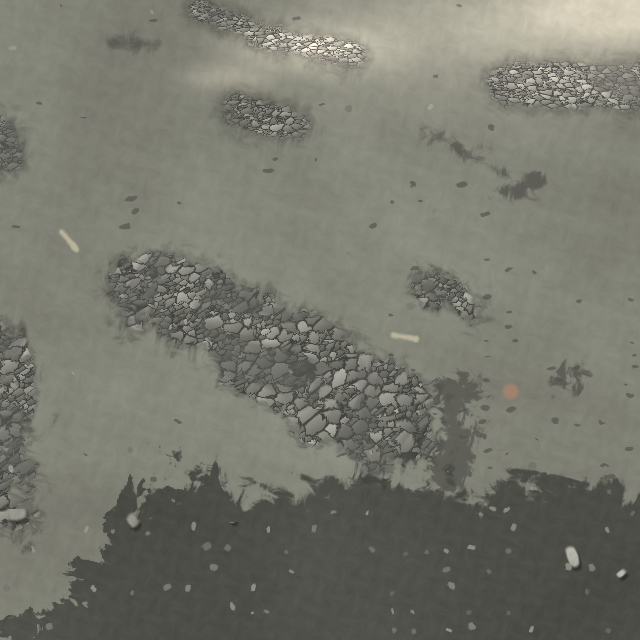
Write a three.js fragment shader that draws this texture.

```glsl
// Worn asphalt with broken rubble patches, a dark wet foreground and patchy sunlight.
#define ASPHALT_DARK vec3(0.455, 0.455, 0.415)
#define ASPHALT_PALE vec3(0.555, 0.56, 0.51)
#define WET_COLOR vec3(0.315, 0.315, 0.295)
#define GAP_COLOR vec3(0.25, 0.25, 0.235)
#define STONE_COLOR vec3(0.64, 0.64, 0.60)
#define SUN_GAIN vec3(1.66, 1.60, 1.58)
#define STONE_DENSITY 52.0
#define HORIZON 1.6
#define EDGE_SOFTNESS 0.008
#define GRAIN 0.018

varying vec2 vUv;

vec2 hash2(vec2 p) {
  return fract(sin(vec2(dot(p, vec2(127.1, 311.7)), dot(p, vec2(269.5, 183.3)))) * 43758.5);
}

mat2 turn(float a) {
  return mat2(cos(a), sin(a), -sin(a), cos(a));
}

// Layered, warped sines, roughly -0.8 to 0.8
float waves(vec2 p) {
  float sum = 0.0, amp = 0.5;
  for (int i = 0; i < 5; i++) {
    p = turn(1.1) * p * 1.6 + 2.3;
    p += 0.8 * sin(p.yx * 0.9 + 1.7);
    sum += amp * sin(p.x) * cos(p.y);
    amp *= 0.68;
  }
  return sum;
}

// Cellular stones: x = distance to the gap, y = random tone, z = facet shading
vec3 stones(vec2 p) {
  vec2 cell = floor(p), toNearest = vec2(0.0);
  float f1 = 9.0, f2 = 9.0, tone = 0.0;
  for (int j = -1; j <= 1; j++) {
    for (int i = -1; i <= 1; i++) {
      vec2 c = cell + vec2(float(i), float(j));
      vec2 h = hash2(c);
      vec2 d = c + h - p;
      float dist = length(d);
      if (dist < f1) {
        f2 = f1; f1 = dist; toNearest = d; tone = fract(h.x * 7.0 + h.y * 5.0);
      } else f2 = min(f2, dist);
    }
  }
  return vec3(f2 - f1, tone, dot(toNearest, vec2(0.4, -0.6)));
}

// One scattered pebble per chosen cell: x = mask, y = random tone
vec2 pebbles(vec2 p, float density, float chance) {
  vec2 q = p * density, cell = floor(q);
  vec2 h = hash2(cell), k = hash2(cell + 71.0);
  vec2 d = turn(k.x * 3.14) * (fract(q) - 0.5 - 0.4 * (h - 0.5));
  d.y *= 1.0 + k.y;
  float size = 0.09 + 0.13 * h.y;
  float dist = mix(length(d), max(abs(d.x), abs(d.y)), 0.4);
  float mask = 1.0 - smoothstep(size - 0.05, size + 0.05, dist);
  return vec2(mask * step(fract(h.x * 9.0 + k.y), chance), k.y);
}

float capsule(vec2 p, vec2 a, vec2 b, float r) {
  vec2 ab = b - a;
  return length(p - a - ab * clamp(dot(p - a, ab) / dot(ab, ab), 0.0, 1.0)) - r;
}

float glow(vec2 p, vec2 center, vec2 radius) {
  vec2 d = (p - center) / radius;
  return exp(-dot(d, d));
}

float inside(float d, float softness) {
  return 1.0 - smoothstep(-softness, softness, d);
}

float rubbleDistance(vec2 p) {
  float d = capsule(p, vec2(0.24, 0.545), vec2(0.36, 0.50), 0.062);
  d = min(d, capsule(p, vec2(0.41, 0.46), vec2(0.61, 0.335), 0.075));
  d = min(d, capsule(p, vec2(-0.01, 0.22), vec2(-0.01, 0.43), 0.055));
  d = min(d, capsule(p, vec2(0.0, 0.76), vec2(0.0, 0.79), 0.03));
  d = min(d, capsule(p, vec2(0.37, 0.825), vec2(0.46, 0.805), 0.023));
  d = min(d, capsule(p, vec2(0.31, 0.985), vec2(0.39, 0.955), 0.014));
  d = min(d, capsule(p, vec2(0.40, 0.945), vec2(0.55, 0.91), 0.018));
  d = min(d, capsule(p, vec2(0.80, 0.87), vec2(1.05, 0.865), 0.034));
  return min(d, capsule(p, vec2(0.68, 0.545), vec2(0.72, 0.53), 0.024));
}

float stainDistance(vec2 p) {
  float d = capsule(p, vec2(0.71, 0.38), vec2(0.70, 0.26), 0.03);
  d = min(d, capsule(p, vec2(0.18, 0.935), vec2(0.24, 0.93), 0.006));
  d = min(d, capsule(p, vec2(0.66, 0.80), vec2(0.82, 0.71), 0.002));
  d = min(d, capsule(p, vec2(0.78, 0.70), vec2(0.83, 0.71), 0.008));
  return min(d, capsule(p, vec2(0.88, 0.41), vec2(0.92, 0.42), 0.012));
}

void main() {
  vec2 p = vUv;
  float broad = waves(p * 3.0), ragged = waves(p * 24.0), fine = waves(p * 95.0);
  float nearness = 1.15 - p.y;

  // Dusty asphalt with thin dark flakes
  float pale = 0.5 + 0.45 * broad + 0.15 * ragged + 0.4 * glow(p, vec2(0.38, 0.3), vec2(0.3, 0.12));
  vec3 color = mix(ASPHALT_DARK, ASPHALT_PALE, clamp(pale, 0.0, 1.0)) + GRAIN * fine;
  float flakeZone = 0.06 + 0.35 * glow(p, vec2(0.85, 0.37), vec2(0.25, 0.16));
  vec2 flake = pebbles(p * vec2(1.0, 1.7) + 0.008 * ragged, 27.0, flakeZone);
  color = mix(color, WET_COLOR, 0.65 * flake.x);
  color = mix(color, WET_COLOR, 0.7 * inside(stainDistance(p) + 0.045 * nearness * (ragged + 0.6 * fine), 0.01));

  // Wet foreground with a leafy upper edge
  float shore = 0.24 + 0.015 * sin(p.x * 21.0 + 2.0) - 1.1 * max(0.0, 0.24 - p.x);
  float fringe = mix(0.10, 0.035, smoothstep(0.15, 0.4, p.x));
  float wet = inside(p.y - shore + fringe * (ragged + 0.35 * fine), 0.009);
  color = mix(color, WET_COLOR + 0.025 * broad + GRAIN * fine, wet);

  // Broken rubble, with stones shrinking toward the horizon
  float depth = 1.0 / (HORIZON - p.y);
  vec2 ground = STONE_DENSITY * vec2((p.x - 0.5) * depth, 1.5 * depth) + 0.25 * fine;
  vec3 large = stones(ground), small = stones(ground * 1.9 + 13.0);
  vec3 stone = mix(small, large, smoothstep(0.3, 0.5, large.y));
  float lit = clamp(0.3 + 0.6 * stone.y * stone.y + 0.45 * stone.z, 0.0, 1.0);
  vec3 rubble = mix(GAP_COLOR, mix(GAP_COLOR, STONE_COLOR, lit + 0.1), smoothstep(0.0, 0.28, stone.x));
  float bare = smoothstep(-0.35, 0.25, waves(p * 13.0 + 4.0) + 0.5 * (p.x - 0.35));
  rubble = mix(mix(WET_COLOR + 0.05, rubble, 0.45), rubble, bare);
  float edge = rubbleDistance(p) + 0.035 * nearness * (ragged + 0.5 * fine);
  color *= 1.0 - 0.22 * inside(edge - 0.008, 0.015);
  color = mix(color, rubble, inside(edge, EDGE_SOFTNESS));

  // Loose pebbles, mostly in the foreground
  float front = 1.0 - smoothstep(0.18, 0.32, p.y);
  vec2 grit = pebbles(p + 0.002 * fine, 32.0, 0.02 + 0.24 * front);
  vec2 rock = pebbles(p + 0.003 * ragged, 13.0, 0.14 * front);
  vec2 shadow = pebbles(p + vec2(-0.004, 0.006) + 0.003 * ragged, 13.0, 0.14 * front);
  color = mix(color, STONE_COLOR * (0.65 + 0.4 * grit.y), 0.75 * grit.x);
  color *= 1.0 - 0.35 * shadow.x;
  color = mix(color, STONE_COLOR * (0.85 + 0.3 * rock.y) + 0.05 * fine, rock.x);

  // Pale twigs and a ruddy pebble
  float twig = min(capsule(p, vec2(0.615, 0.476), vec2(0.65, 0.47), 0.004),
                   capsule(p, vec2(0.096, 0.637), vec2(0.12, 0.61), 0.004));
  color = mix(color, vec3(0.72, 0.70, 0.60), inside(twig + 0.002 * fine, 0.003));
  color = mix(color, vec3(0.62, 0.51, 0.43), inside(length(p - vec2(0.798, 0.388)) - 0.012, 0.004));

  // Sunlight falling on the far ground
  vec2 s = p + 0.012 * broad;
  float sun = 1.1 * glow(s, vec2(0.99, 0.98), vec2(0.17, 0.06));
  sun += 0.75 * glow(s, vec2(0.49, 0.925), vec2(0.12, 0.035));
  sun += 0.5 * glow(s, vec2(0.76, 0.96), vec2(0.28, 0.10));
  sun += 0.4 * glow(s, vec2(0.35, 0.877), vec2(0.07, 0.02));
  sun += 0.25 * glow(s, vec2(0.95, 0.86), vec2(0.16, 0.05));
  color *= mix(vec3(1.0), SUN_GAIN, min(sun, 1.15));

  gl_FragColor = vec4(clamp(color, 0.0, 1.0), 1.0);
}
```
